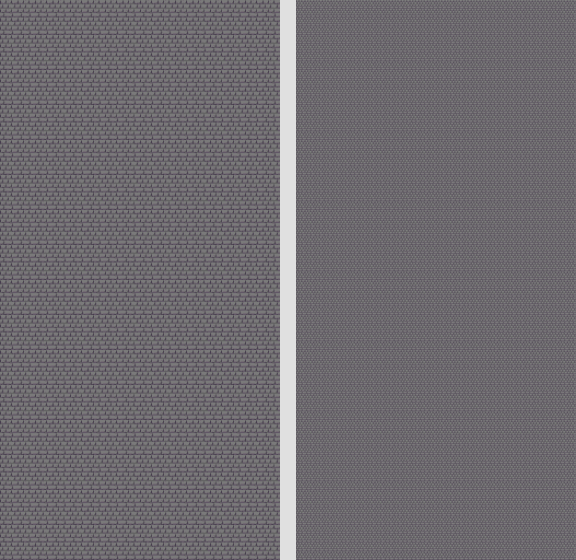
Left: one tile. Right: repeated 2 by 2.
Write a WebGL 2 fragment shader that draws this texture.

```glsl
#version 300 es
precision highp float;
// Small grey stone blocks in running bond with dark violet mortar.
// A 16 x 16 unit patch of four courses repeats 16 times across and 32 down;
// each unit gets one flat tone, and the borders between units are smoothed.

uniform vec2 u_resolution;
out vec4 fragColor;

const float PATCH = 16.0;
const vec3 STONE = vec3(0.48);
const vec3 WORN_STONE = vec3(0.45, 0.42, 0.45);
const vec3 SHADE = vec3(0.38);
const vec3 PALE_MORTAR = vec3(0.38, 0.34, 0.40);
const vec3 MORTAR = vec3(0.31, 0.28, 0.33);
const vec3 DEEP_MORTAR = vec3(0.28, 0.24, 0.31);

float hash(vec2 p) {
    vec3 q = fract(p.xyx * vec3(0.1031, 0.1030, 0.0973));
    q += dot(q, q.yzx + 33.33);
    return fract((q.x + q.y) * q.z);
}

// First unit of a block when count blocks share the patch width
float blockStart(float index, float count) {
    return floor(index * PATCH / count);
}

vec3 mortarTone(float depth) {
    if (depth < 0.40) return SHADE;
    if (depth < 0.66) return PALE_MORTAR;
    return depth < 0.84 ? MORTAR : DEEP_MORTAR;
}

// Tone of one whole unit; wrapping makes every patch alike
vec3 unitTone(vec2 unit) {
    vec2 cell = mod(unit, PATCH);
    float course = floor(cell.y / 4.0);
    float height = mod(cell.y, 4.0);
    float grain = hash(cell + 3.0);

    // The lowest course has two long blocks, the others three short ones
    bool longCourse = course < 0.5;
    float count = longCourse ? 2.0 : 3.0;
    float shift = longCourse ? 5.0 : 3.0 * mod(course + 1.0, 2.0);
    float x = mod(cell.x + shift, PATCH);
    float index = floor(((x + 1.0) * count - 0.01) / PATCH);
    float fromLeft = x - blockStart(index, count);
    float toRight = blockStart(index + 1.0, count) - 1.0 - x;

    // Bed joints are deepest under the long course, shallowest two above it
    float bedDepth = 0.25 + 0.25 * cos(course * 1.5708);
    if (height < 0.5) return mortarTone(bedDepth + 0.5 * grain);

    // Upright joints are dark and close towards the top
    if (fromLeft < 0.5)
        return height > 2.5 ? SHADE : mortarTone(mix(0.68, 1.0, grain));

    // Shaded lower corner, worn lower edge and a few worn spots
    bool lowerEdge = height < 1.5;
    if (lowerEdge && toRight < 0.5) return SHADE;
    return grain < (lowerEdge ? 0.72 : 0.11) ? WORN_STONE : STONE;
}

void main() {
    vec2 unitsAcross = PATCH * vec2(16.0, 32.0);
    vec2 p = gl_FragCoord.xy / u_resolution * unitsAcross;
    vec2 pixelSize = unitsAcross / u_resolution;

    // Blend the four units around the nearest corner over one pixel
    vec2 corner = floor(p + 0.5);
    vec2 blend = clamp((p - corner) / pixelSize + 0.5, 0.0, 1.0);
    vec3 below = mix(unitTone(corner - 1.0),
                     unitTone(corner - vec2(0.0, 1.0)), blend.x);
    vec3 above = mix(unitTone(corner - vec2(1.0, 0.0)),
                     unitTone(corner), blend.x);
    fragColor = vec4(mix(below, above, blend.y), 1.0);
}
```
